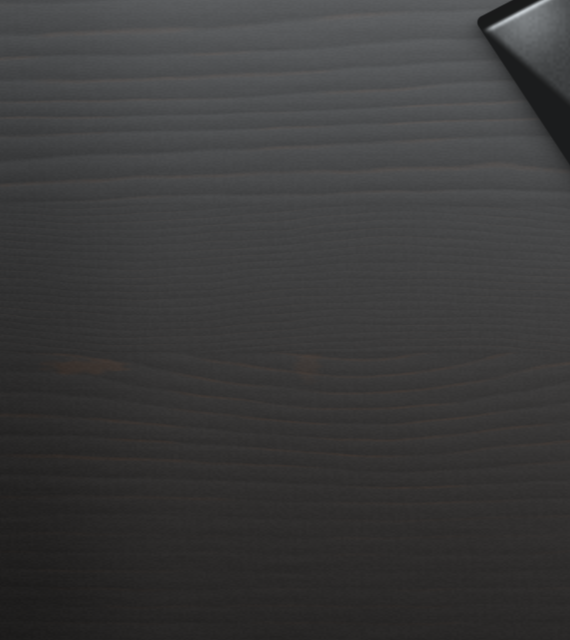
This texture is drawn by a WebGL 1 fragment shader. Its source:

```glsl
precision highp float;
// Dark stained wood with faint horizontal grain, a knot and a leather corner at the upper right.
uniform vec2 u_resolution;

float hash(vec2 p) {
  return fract(sin(dot(p, vec2(127.1, 311.7))) * 43758.55);
}

float noise(vec2 p) {
  vec2 cell = floor(p), f = fract(p);
  f = f * f * (3.0 - 2.0 * f);
  float low = mix(hash(cell), hash(cell + vec2(1.0, 0.0)), f.x);
  float high = mix(hash(cell + vec2(0.0, 1.0)), hash(cell + 1.0), f.x);
  return mix(low, high, f.y);
}

float fbm(vec2 p) {
  float sum = 0.0, gain = 0.5;
  for (int i = 0; i < 4; i++) {
    sum += gain * noise(p);
    p = p * 2.03 + 17.3;
    gain *= 0.5;
  }
  return sum;
}

// Soft elliptical spot with a ragged rim
float spot(vec2 p, vec2 center, vec2 radius) {
  float ragged = 0.7 * (noise(p * vec2(60.0, 220.0)) - 0.5);
  return 1.0 - smoothstep(0.5, 1.3, length((p - center) / radius) + ragged);
}

// Growth ring: slow rise followed by a soft fall
float ringProfile(float phase) {
  float f = fract(phase);
  return f * (1.0 - smoothstep(0.78, 1.0, f)) - 0.34;
}

// Brown seam on the falling side of a ring
float seamProfile(float phase) {
  float f = fract(phase);
  return smoothstep(0.72, 0.86, f) * (1.0 - smoothstep(0.88, 1.0, f));
}

float lighting(vec2 p) {
  float t = clamp(p.y + 0.16 * (p.x - 0.45), 0.0, 1.1);
  float leftShade = 0.035 * (1.0 - smoothstep(0.0, 0.3, p.x));
  return 0.148 + 0.13 * t + 0.075 * t * t - leftShade;
}

vec3 wood(vec2 p) {
  // Boards, from bottom to top
  float lower = smoothstep(0.19, 0.25, p.y);
  float middle = smoothstep(0.446, 0.451, p.y);
  float upper = smoothstep(0.672, 0.688, p.y);

  // Grain bends around the knot and waves in the fine board
  float wave = 0.025 * (fbm(p * vec2(3.0, 7.0)) - 0.5) + 0.003 * noise(p * vec2(18.0, 30.0));
  float dip = 0.07 * exp(-pow((p.x - 0.55) / 0.28, 2.0)) * smoothstep(0.18, 0.45, p.y);
  float hump = 0.012 * sin(p.x * 7.0 - 2.8);
  float y = p.y + wave;
  float broadPhase = (y - 0.03 * p.x) * 30.0 + 0.8 * noise(vec2(p.x, p.y * 14.0));
  float finePhase = (y - hump) * 84.0;
  float bentPhase = (y + dip) * 31.0;
  float plainPhase = y * 36.0;

  float ring = mix(0.011 * ringProfile(plainPhase), 0.024 * ringProfile(bentPhase), lower);
  ring = mix(ring, 0.018 * ringProfile(finePhase), middle);
  ring = mix(ring, 0.044 * ringProfile(broadPhase), upper);
  float seam = mix(0.35 * seamProfile(plainPhase), seamProfile(bentPhase), lower);
  seam = mix(seam, 0.25 * seamProfile(finePhase), middle);
  seam = mix(seam, 0.8 * seamProfile(broadPhase), upper);

  // Broken brown seams, fibres and fine tooth
  float fleck = smoothstep(0.4, 0.75, noise(p * vec2(9.0, 35.0)));
  fleck *= 0.4 + 0.6 * noise(p * vec2(90.0, 260.0));
  float fibre = fbm(p * vec2(7.0, 170.0)) - 0.47;
  float tooth = noise(p * vec2(260.0, 380.0)) - 0.5;
  float joint = exp(-pow((p.y - 0.449) / 0.003, 2.0)) + 0.6 * exp(-pow((p.y - 0.68) / 0.004, 2.0));
  float value = lighting(p) + ring + 0.016 * fibre + 0.016 * tooth - 0.009 * joint;

  vec3 tint = mix(vec3(1.025, 0.995, 0.98), vec3(0.98, 1.0, 1.02), smoothstep(0.1, 0.9, p.y));
  float stain = 0.8 * seam * fleck;
  stain += 0.9 * spot(p, vec2(0.135, 0.427), vec2(0.062, 0.012));
  stain += 0.55 * spot(p, vec2(0.482, 0.427), vec2(0.02, 0.022));
  return value * tint + stain * vec3(0.042, 0.012, -0.006);
}

// Signed distance to the line through a point with a unit outward normal
float side(vec2 p, vec2 point, vec2 normal) {
  return dot(p - point, normal);
}

float roundCorner(float a, float b, float radius) {
  vec2 d = vec2(a, b) + radius;
  return length(max(d, 0.0)) + min(max(d.x, d.y), 0.0) - radius;
}

vec3 addLeather(vec3 base, vec2 p, float soft) {
  float lowerEdge = side(p, vec2(0.757, 0.945), vec2(-0.835, -0.55));
  float upperEdge = side(p, vec2(0.745, 0.971), vec2(-0.46, 0.888));
  float coverEdge = side(p, vec2(0.765, 0.945), vec2(-0.659, -0.752));
  float body = roundCorner(lowerEdge, upperEdge, 0.012);
  base *= 1.0 - 0.4 * exp(-max(body, 0.0) / 0.016) * smoothstep(0.01, -0.03, upperEdge);

  // Cover sheen, dark side and bright fold
  float grain = noise(p * 210.0) - 0.5;
  float sheen = exp(-dot(p - vec2(0.82, 0.98), p - vec2(0.82, 0.98)) / 0.004);
  float cover = 0.24 + 0.26 * sheen + 0.035 * grain;
  float shade = mix(cover, 0.11, smoothstep(-0.012, 0.004, coverEdge));
  shade = mix(shade, 0.1, smoothstep(-0.024, -0.017, upperEdge));
  shade += 0.3 * exp(-pow((upperEdge + 0.024) / 0.004, 2.0)) * smoothstep(0.0, -0.02, lowerEdge);
  return mix(base, shade * vec3(0.97, 1.0, 1.02), 1.0 - smoothstep(-soft, soft, body));
}

void main() {
  vec2 p = gl_FragCoord.xy / u_resolution.y;
  float soft = 1.2 / u_resolution.y;
  gl_FragColor = vec4(addLeather(wood(p), p, soft), 1.0);
}
```
